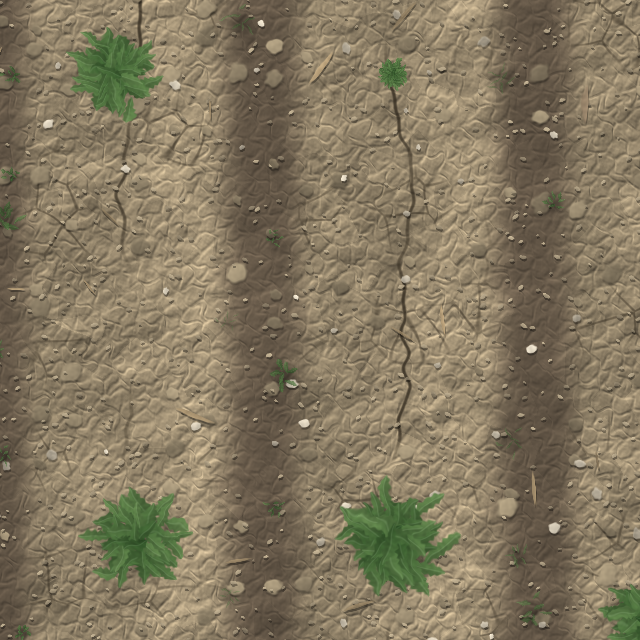
Write a three.js fragment shader that draws this texture.

```glsl
varying vec2 vUv;

vec2 hash2(vec2 p) {
  p = vec2(dot(p, vec2(127.1, 311.7)), dot(p, vec2(269.5, 183.3)));
  return fract(sin(p) * 43758.55);
}

mat2 turnBy(float a) { return mat2(cos(a), -sin(a), sin(a), cos(a)); }

float grad(vec2 cell, vec2 f, vec2 corner) {
  return dot(hash2(cell + corner) * 2.0 - 1.0, f - corner);
}

float noise(vec2 p) {
  vec2 i = floor(p), f = fract(p), u = f * f * (3.0 - 2.0 * f);
  return mix(mix(grad(i, f, vec2(0, 0)), grad(i, f, vec2(1, 0)), u.x),
             mix(grad(i, f, vec2(0, 1)), grad(i, f, vec2(1, 1)), u.x), u.y);
}

float fbm(vec2 p) {
  float sum = 0.0, amp = 1.0;
  for (int i = 0; i < 5; i++) {
    sum += amp * noise(p);
    p = turnBy(0.6) * p * 2.03 + 4.7;
    amp *= 0.52;
  }
  return sum;
}

// x: gap between the two nearest cell centres, y: random tone of the cell
vec2 clods(vec2 p) {
  float near = 9.0, next = 9.0, tone = 0.0;
  for (int j = -1; j <= 1; j++)
    for (int i = -1; i <= 1; i++) {
      vec2 cell = floor(p) + vec2(i, j), h = hash2(cell);
      float d = length(p - cell - h);
      if (d < near) { next = near; near = d; tone = fract(h.x * 17.0 + h.y); }
      else next = min(next, d);
    }
  return vec2(next - near, tone);
}

float height(vec2 p) {
  return fbm(p * 15.0) + 0.22 * smoothstep(0.0, 0.4, clods(p * 42.0 + noise(p * 50.0)).x);
}

// x: cover, y: random tone, z: vertical position on the piece
vec3 scatter(vec2 uv, float n, float share, vec2 size, float turn) {
  vec2 p = uv * n;
  vec3 hit = vec3(0.0);
  for (int j = -1; j <= 1; j++)
    for (int i = -1; i <= 1; i++) {
      vec2 cell = floor(p) + vec2(i, j);
      vec2 h = hash2(cell + n * 3.7), k = hash2(cell + n + 51.3);
      if (k.x > share) continue;
      vec2 d = turnBy((k.y - 0.5) * turn) * (p - cell - h) / (size * (0.55 + 0.9 * h.y));
      float cover = 1.0 - smoothstep(0.75, 1.15, length(d) + 0.45 * noise(d * 1.3 + cell));
      if (cover > hit.x) hit = vec3(cover, fract(k.y * 37.0), d.y);
    }
  return hit;
}

void strew(inout vec3 col, vec2 uv, float n, float share, vec2 size, float turn, vec3 tint) {
  col *= 1.0 - 0.35 * scatter(uv + vec2(-0.001, 0.0035), n, share, size, turn).x;
  vec3 piece = scatter(uv, n, share, size, turn);
  tint *= 0.82 + 0.25 * piece.y + 0.08 * piece.z + 0.12 * noise(uv * 150.0);
  col = mix(col, tint, piece.x * (0.65 + 0.35 * piece.y));
}

// Leaves on a golden-angle spiral, outermost drawn first
void plant(inout vec3 col, vec2 uv, vec2 centre, float radius, float count, float slim, float opacity) {
  vec2 q = (uv - centre) / radius;
  if (dot(q, q) > 3.0) return;
  float seed = centre.x * 31.0 + centre.y * 17.0;
  q += 0.16 * vec2(noise(q * 3.0 + seed), noise(q * 3.0 + seed + 9.0));
  col *= 1.0 - 0.4 * opacity * (1.0 - smoothstep(0.2, 1.0, length(q + vec2(0.0, 0.12))));
  for (int k = 0; k < 46; k++) {
    float n = float(k);
    if (n >= count) break;
    vec2 h = hash2(vec2(n, seed));
    float a = n * 2.4 + seed, reach = sqrt(1.0 - n / count) * (0.5 + 0.5 * h.x);
    vec2 leaf = turnBy(a + (h.y - 0.5) * 1.8) * (q - reach * vec2(cos(a), sin(a)));
    leaf.y += 0.5 * (h.x - 0.5) * leaf.x * leaf.x;
    float along = leaf.x / (0.26 + 0.16 * h.y);
    float width = slim * (1.0 - along * along) * (0.85 + 0.15 * sin(leaf.x * 45.0 + n));
    float cover = 1.0 - smoothstep(-0.02, 0.03, abs(leaf.y) - width);
    vec3 green = mix(vec3(0.17, 0.30, 0.14), vec3(0.40, 0.53, 0.31), 0.15 + 0.6 * h.x + 0.2 * along);
    green *= 0.92 + 0.16 * smoothstep(-0.04, 0.04, leaf.y) + 0.15 * noise(q * 14.0);
    green += 0.06 * (1.0 - smoothstep(0.0, 0.025, abs(leaf.y)));
    col = mix(col, green, cover * opacity * step(abs(along), 1.0));
  }
}

void main() {
  vec2 uv = vUv, warped = uv + 0.012 * vec2(noise(uv * 18.0), noise(uv * 18.0 + 40.0));

  // Ridges and furrows
  float lane = (uv.x + 0.015 + 0.014 * noise(uv * vec2(4.0, 6.0))) / 0.425;
  float across = fract(lane), row = floor(lane);
  float furrow = 1.0 - smoothstep(0.05, 0.21, min(across, 1.0 - across) + 0.04 * noise(uv * 22.0));
  vec3 col = mix(vec3(0.565, 0.508, 0.41), vec3(0.385, 0.335, 0.275), furrow);
  col *= 1.0 + 0.10 * smoothstep(0.4, 0.7, across) * (1.0 - furrow) + 0.13 * fbm(uv * 7.0);

  // Crumbly relief lit from above
  vec2 lump = clods(warped * 24.0);
  float relief = height(uv) - height(uv + vec2(-0.0015, 0.0035));
  col *= 1.0 + (1.0 - 0.4 * furrow) * (1.1 * relief + 0.14 * (lump.y - 0.5));

  // Dry cracks
  float dry = (1.0 - furrow) * smoothstep(0.02, 0.3, noise(uv * 7.0 + 3.0));
  float crack = 0.6 * dry * (1.0 - smoothstep(0.01, 0.09, clods(warped * 17.0 + 5.0).x));
  float drift = 0.05 * noise(vec2(uv.y * 5.0, row * 7.3 + 0.4)) + 0.018 * noise(vec2(uv.y * 28.0, row + 0.3));
  float seam = abs(uv.x - 0.205 - 0.415 * row - drift);
  float open = smoothstep(-0.15, 0.3, noise(vec2(uv.y * 7.0, row * 3.0 + 0.6)));
  crack = max(crack, open * (1.0 - smoothstep(0.0007, 0.0045, seam)));
  col = mix(col, vec3(0.20, 0.17, 0.125), 0.8 * crack);

  // Stones, grit, pebbles and straw
  strew(col, uv, 19.0, 0.22, vec2(0.25, 0.20), 2.0, vec3(0.64, 0.58, 0.47));
  strew(col, uv, 65.0, 0.20, vec2(0.26, 0.15), 1.5, vec3(0.70, 0.64, 0.53));
  strew(col, uv, 17.0, 0.17, vec2(0.12, 0.095), 3.0, vec3(0.87, 0.83, 0.75));
  strew(col, uv, 11.0, 0.13, vec2(0.26, 0.032), 6.28, vec3(0.68, 0.59, 0.45));
  strew(col, uv, 2.6, 0.12, vec2(0.10, 0.022), 4.0, vec3(0.66, 0.57, 0.46));

  // Small weeds along the furrows
  for (int i = 0; i < 17; i++) {
    float n = float(i);
    vec2 h = hash2(vec2(n, 8.3));
    vec2 spot = vec2(mod(n, 3.0) * 0.425 - 0.015 + 0.11 * (h.x - 0.5), fract(n * 0.618 + 0.1 * h.y));
    plant(col, uv, spot, 0.014 + 0.016 * h.y, 7.0, 0.06 + 0.10 * h.x, 0.35 + 0.45 * h.x);
  }

  // Crop plants along the ridges
  for (int i = 0; i < 3; i++)
    for (int j = 0; j < 2; j++) {
      float r = float(i), s = float(j);
      float radius = 0.076 + 0.012 * r * (2.0 - r) - s * (0.008 + 0.056 * r);
      vec2 spot = vec2(0.215 + 0.4 * r - 0.035 * s * (1.0 - r), 0.155 - 0.06 * r * (r - 1.0) + 0.73 * s);
      if (radius > 0.0) plant(col, uv, spot, radius, 46.0, 0.13, 0.95);
    }

  gl_FragColor = vec4(clamp(col, 0.0, 1.0), 1.0);
}
```
